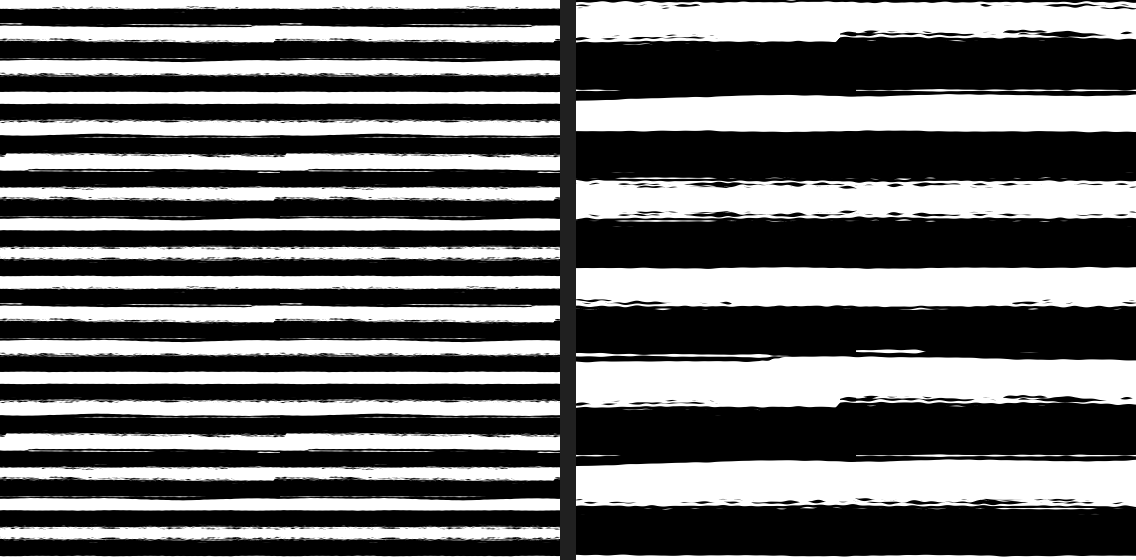
Left: the whole. Right: its middle third, enlarged.
Reproduce this pattern procedurally as a WebGL 1 fragment shader.

```glsl
precision highp float;
// Black dry-brush stripes on white: a tile of nine strokes, two across and two down.

uniform vec2 u_resolution;

float hash(vec2 p) {
    return fract(sin(dot(p, vec2(12.9898, 78.233))) * 43758.5453);
}

// 1D gradient noise that wraps once per tile (u runs 0..1).
float noise(float u, float cells, float seed) {
    float t = u * cells + seed * 0.37;
    float c = floor(t), f = t - c;
    float g0 = hash(vec2(floor(mod(c + 0.5, cells)), seed)) * 2.0 - 1.0;
    float g1 = hash(vec2(floor(mod(c + 1.5, cells)), seed)) * 2.0 - 1.0;
    return 2.0 * mix(g0 * f, g1 * (f - 1.0), f * f * (3.0 - 2.0 * f));
}

// Long and short bristle marks combined.
float streak(float u, float seed) {
    return noise(u, 13.0, seed) + 0.6 * noise(u, 59.0, seed + 7.0);
}

// Bump that is 1 within halfWidth of the middle.
float window(float u, float middle, float halfWidth) {
    return 1.0 - smoothstep(halfWidth - 0.01, halfWidth + 0.01, abs(u - middle));
}

// Signed depth of ink, positive inside; y is measured up from the stroke centre.
float brush(float u, float y, float kind) {
    float top, bottom, slitY, slitBias, frayBias;
    if (kind < 0.5) {
        // Flat stroke with specks above and a split lower edge.
        float tail = smoothstep(0.88, 0.925, u + 0.02 * noise(u, 90.0, 3.0));
        top = 11.5;
        bottom = -11.5 - 2.2 * smoothstep(0.0, 0.4, u) * (1.0 - tail);
        slitY = mix(-9.0, -11.5, u);
        slitBias = smoothstep(0.4, 0.5, u) * (1.0 - tail) + window(u, 0.0, 0.08) - 0.3;
        frayBias = 1.2 * (window(u, 0.305, 0.12) + window(u, 0.735, 0.12)) - 1.2;
    } else if (kind < 1.5) {
        // Heavy stroke with a step at its end and a sagging underside.
        float restart = smoothstep(0.975, 0.982, u);
        float sag = (u - 0.65) / 0.16;
        top = mix(13.0, 11.0, smoothstep(0.0, 0.8, u)) + 2.0 * restart;
        bottom = -13.5 - 2.5 * exp(-sag * sag);
        slitY = -11.3;
        slitBias = 0.35 - 0.9 * smoothstep(0.7, 0.77, u);
        frayBias = 0.25 - 1.6 * smoothstep(0.82, 0.87, u) + 1.8 * restart;
    } else {
        // Even stroke with a dashed rim and one thick clot.
        top = 10.8;
        bottom = -12.0;
        slitY = 9.5;
        slitBias = 0.5 * window(u, 0.28, 0.14) - 0.25;
        frayBias = 0.15 + 0.5 * window(u, 0.17, 0.03);
    }
    top += 0.5 * noise(u, 9.0, kind) + 0.5 * noise(u, 71.0, kind);
    bottom += 0.7 * noise(u, 8.0, kind + 11.0) + 0.3 * noise(u, 53.0, kind + 12.0);
    float ink = min(top - y, y - bottom);

    // Long slit and small bare nicks.
    float slit = 0.8 * (0.5 * streak(u, kind + 21.0) + slitBias);
    ink = min(ink, abs(y - slitY) - slit);
    ink = min(ink, abs(y - top + 1.3) - 0.6 * (streak(u, kind + 31.0) - 0.3));
    ink = min(ink, abs(y - 7.0) - 0.5 * (streak(u, kind + 41.0) - 0.85));

    // Loose bristle strands above the frayed edge.
    for (int i = 0; i < 2; i++) {
        float row = float(i);
        float strand = 1.1 * (streak(u, kind + 51.0 + 10.0 * row) + frayBias - 0.4 * row);
        ink = max(ink, strand - abs(y - top - 1.5 - 1.2 * row));
    }
    return ink;
}

// Ink coverage at a point of the tile, 384 units wide and measured down from its top.
float strokes(vec2 tile, float blur) {
    mat3 centre = mat3(23.5, 69.0, 114.0, 154.5, 199.5, 245.5, 286.0, 328.0, 366.5);
    mat3 kind = mat3(0.0, 1.0, 2.0, 2.0, 1.0, 0.0, 1.0, 2.0, 2.0);
    mat3 flipX = mat3(1.0, 1.0, 1.0, 1.0, -1.0, -1.0, 1.0, -1.0, -1.0);
    mat3 flipY = mat3(1.0, 1.0, 1.0, -1.0, -1.0, -1.0, 1.0, -1.0, 1.0);
    float cover = 0.0;
    for (int i = 0; i < 3; i++) {
        for (int j = 0; j < 3; j++) {
            float y = (centre[i][j] - tile.y) * flipY[i][j];
            if (abs(y) < 21.0) {
                float u = fract(tile.x / 384.0 * flipX[i][j]);
                float ink = brush(u, y, kind[i][j]);
                cover = max(cover, clamp(ink / blur + 0.5, 0.0, 1.0));
            }
        }
    }
    return cover;
}

void main() {
    vec2 uv = gl_FragCoord.xy / u_resolution;
    float pixel = 768.0 / u_resolution.y;

    // Three samples down each pixel keep the thin strands crisp.
    float cover = 0.0;
    for (int i = 0; i < 3; i++) {
        vec2 p = vec2(uv.x, 1.0 - uv.y) * 768.0;
        p.y += (float(i) - 1.0) * pixel / 3.0;
        cover += strokes(mod(p, 384.0), pixel / 3.0) / 3.0;
    }
    gl_FragColor = vec4(vec3(1.0 - cover), 1.0);
}
```
